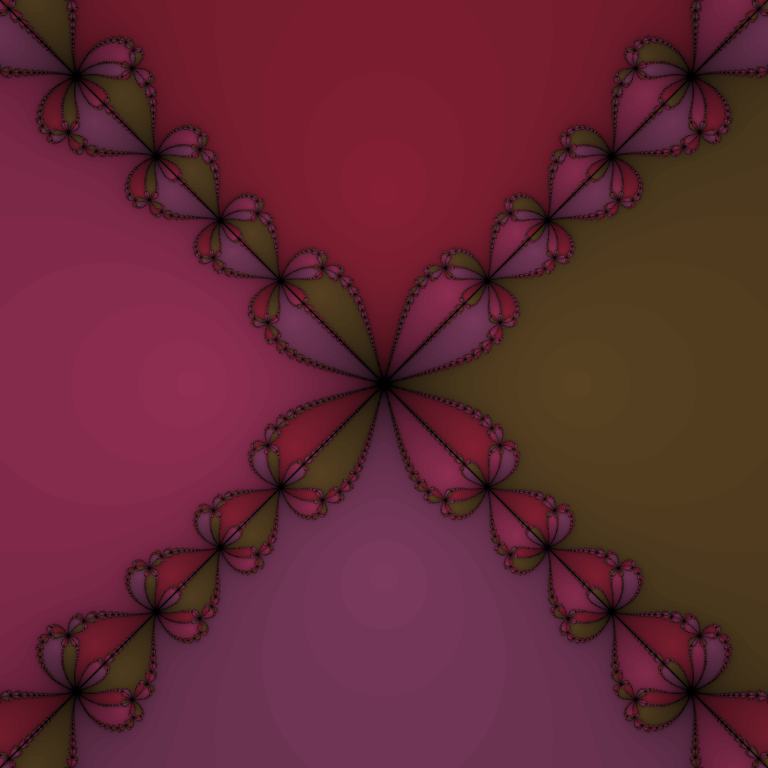
Write a WebGL 2 fragment shader that draws this background.

```glsl
#version 300 es
precision highp float;

uniform vec2 u_resolution;
out vec4 fragColor;

// Closest of the four roots of z^4 = 1
vec2 nearestRoot(vec2 z) {
    return abs(z.x) > abs(z.y) ? vec2(sign(z.x), 0.0) : vec2(0.0, sign(z.y));
}

// One Newton step: 3z/4 + 1/(4 z^3)
vec2 newtonStep(vec2 z) {
    vec2 square = vec2(z.x * z.x - z.y * z.y, 2.0 * z.x * z.y);
    vec2 cube = vec2(square.x * z.x - square.y * z.y, square.x * z.y + square.y * z.x);
    float d = max(dot(z, z), 1e-6);
    return 0.75 * z + 0.25 * vec2(cube.x, -cube.y) / (d * d * d);
}

vec3 rootColor(vec2 root) {
    if (root.x > 0.5) return vec3(0.365, 0.27, 0.14);   // olive
    if (root.x < -0.5) return vec3(0.60, 0.19, 0.34);   // magenta
    if (root.y > 0.0) return vec3(0.55, 0.13, 0.21);    // crimson
    return vec3(0.505, 0.235, 0.376);                   // mauve
}

// Basin colour, darkened by the number of steps to converge
vec3 basin(vec2 z) {
    float steps = 0.0;
    for (int i = 0; i < 36; i++) {
        if (distance(z, nearestRoot(z)) < 1e-4) break;
        z = newtonStep(z);
        steps += 1.0;
    }
    return rootColor(nearestRoot(z)) * (1.0 - steps / 36.0);
}

void main() {
    float side = min(u_resolution.x, u_resolution.y);
    vec3 color = vec3(0.0);

    // 2 x 2 supersampling
    for (int i = 0; i < 4; i++) {
        vec2 offset = vec2(i % 2, i / 2) * 0.5 - 0.25;
        vec2 z = (gl_FragCoord.xy + offset - 0.5 * u_resolution) / side * 4.0;
        float diagonal = abs(abs(z.x) - abs(z.y)) * 0.7071;
        color += basin(z) * mix(0.3, 1.0, smoothstep(0.001, 0.006, diagonal));
    }
    fragColor = vec4(color * 0.25, 1.0);
}
```
